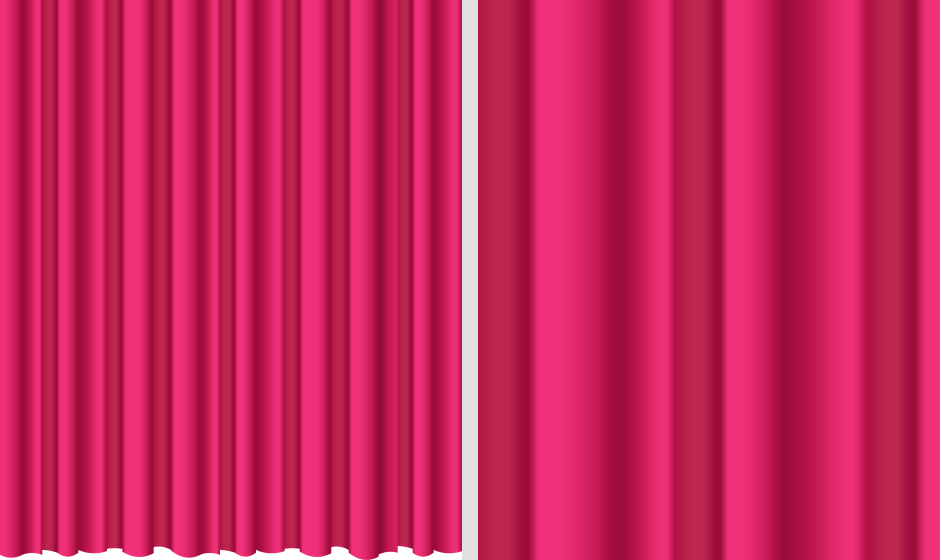
Left, the full canvas; right, a detail of the centre.
Give the GLSL for this texture, as a Shadertoy shader.

```glsl
// Pleated crimson curtain: repeating folds, slopes and recesses above a wavy white hem.

const vec3 SHADOW   = vec3(0.61, 0.045, 0.23);
const vec3 CRIMSON  = vec3(0.73, 0.08, 0.29);
const vec3 HIGHLIGHT = vec3(0.94, 0.19, 0.47);
const vec3 RECESS   = vec3(0.745, 0.15, 0.31);
const vec3 BACKDROP = vec3(1.0);

const float PERIOD = 0.3845;  // width of one group of pleats
const float OFFSET = 0.0918;  // left edge of the first whole group
const int STRIPS = 8;

// Strip borders within one group
const float EDGES[9] = float[9](0.0, 0.084, 0.202, 0.364, 0.449, 0.626, 0.724, 0.893, 1.0);

// 0 = recess, 1 = fold lit from the left, 2 = slope lit on the right
const int KIND[8] = int[8](0, 1, 2, 0, 1, 0, 1, 2);

// Hem of each strip in thousandths of the height: left end, right end, bulge
const vec3 HEM[8] = vec3[8](
    vec3(18, 13, 1), vec3(13, 13, -7), vec3(18, 16, -5), vec3(20, 20, 1),
    vec3(15, 12, -8), vec3(23, 18, 3), vec3(17, 10, -9), vec3(10, 9, 3));

// Finds the strip at x; returns group number, strip number, position across strip
vec3 locateStrip(float x) {
    float p = (x - OFFSET) / PERIOD;
    float group = floor(p);
    p -= group;
    int strip = 0;
    for (int i = 1; i < STRIPS; i++) if (p >= EDGES[i]) strip = i;
    float t = (p - EDGES[strip]) / (EDGES[strip + 1] - EDGES[strip]);
    return vec3(group, float(strip), t);
}

vec3 recessColor(float t) {
    float lit = smoothstep(-0.1, 0.4, t) * (1.0 - smoothstep(0.55, 0.92, t));
    return mix(mix(CRIMSON, SHADOW, 0.35 + 0.65 * t), RECESS, lit);
}

vec3 foldColor(float t, float fallStart) {
    vec3 c = mix(SHADOW, HIGHLIGHT, smoothstep(-0.03, 0.13, t));
    c = mix(c, CRIMSON, smoothstep(fallStart, 0.95, t));
    return mix(c, SHADOW, smoothstep(0.75, 1.0, t));
}

vec3 slopeColor(float t, float dropStart) {
    vec3 c = mix(SHADOW, CRIMSON, smoothstep(0.0, 0.35, t));
    c = mix(c, HIGHLIGHT, smoothstep(0.22, 0.78, t));
    return mix(c, mix(SHADOW, CRIMSON, 0.65), smoothstep(dropStart, 1.0, t));
}

// The last slope of group 1 hangs deeper, without a bright crest
vec3 deepSlopeColor(float t) {
    vec3 c = mix(SHADOW * 0.88, CRIMSON, smoothstep(0.0, 0.5, t));
    return mix(c, vec3(0.85, 0.12, 0.38), smoothstep(0.3, 0.95, t));
}

vec3 clothColor(float x) {
    vec3 s = locateStrip(x);
    int strip = int(s.y);
    if (KIND[strip] == 0) return recessColor(s.z);
    if (KIND[strip] == 1) return foldColor(s.z, strip == 4 ? 0.5 : 0.3);
    if (strip == 7 && s.x == 1.0) return deepSlopeColor(s.z);
    return slopeColor(s.z, strip == 7 ? 0.82 : 0.78);
}

float hemHeight(float x) {
    vec3 s = locateStrip(x);
    vec3 hem = HEM[int(s.y)];
    float h = mix(hem.x, hem.y, s.z) + hem.z * 4.0 * s.z * (1.0 - s.z);
    // Uneven cut near the right side
    if (s.x == 1.0 && s.y == 6.0) h -= 4.0;
    if (s.x == 1.0 && s.y == 7.0) h += 4.0 * s.z;
    if (s.x == 2.0 && s.y == 0.0) h += 7.0;
    return h / 1000.0;
}

void mainImage(out vec4 fragColor, in vec2 fragCoord) {
    vec2 uv = fragCoord / iResolution.xy;
    vec2 pixel = 1.0 / iResolution.xy;

    // Average across the pixel to smooth strip borders and hem steps
    vec3 color = vec3(0.0);
    for (int i = -1; i <= 1; i++) {
        float x = uv.x + float(i) * pixel.x / 3.0;
        float h = hemHeight(x);
        float cover = smoothstep(h - 0.7 * pixel.y, h + 0.7 * pixel.y, uv.y);
        color += mix(BACKDROP, clothColor(x), cover) / 3.0;
    }
    fragColor = vec4(color, 1.0);
}
```
